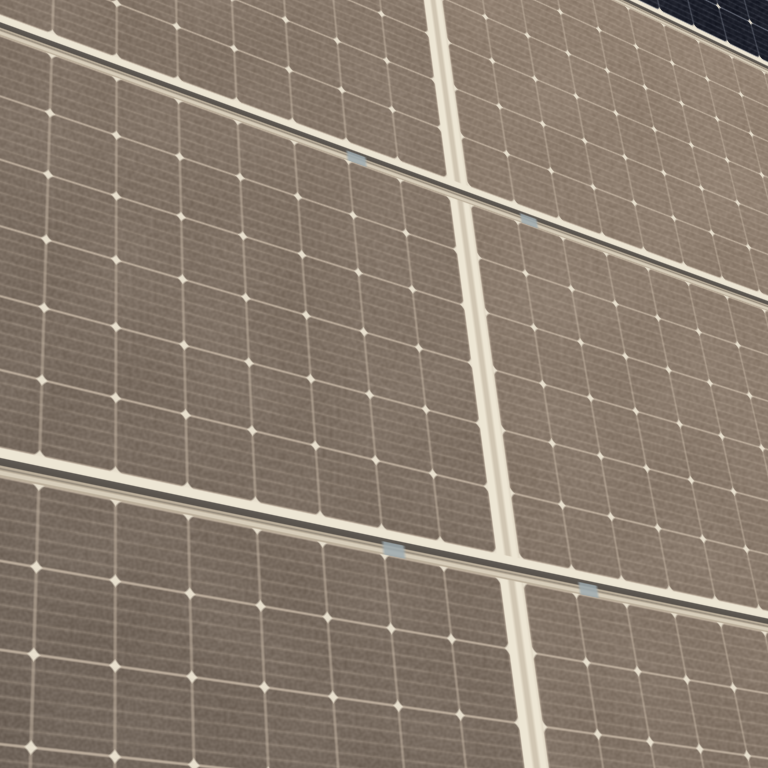
Reproduce this pattern procedurally as a WebGL 1 fragment shader.

```glsl
precision highp float;
uniform vec2 u_resolution;

#define CELLS vec2(12.0, 6.0)
#define GAP vec2(0.43, 0.36)
#define ORIGIN vec2(-5.0, -1.0)
#define BUSBARS 6.0
#define DOT_SIZE 0.072
#define GRAIN 0.045
#define CELL_DARK vec3(0.415, 0.372, 0.335)
#define CELL_LIGHT vec3(0.60, 0.53, 0.465)
#define NIGHT_CELL vec3(0.11, 0.12, 0.16)
#define CREAM vec3(0.93, 0.90, 0.83)
#define TAN vec3(0.74, 0.69, 0.61)
#define GROOVE vec3(0.30, 0.28, 0.26)

// Canvas position to cell units on the tilted array, by inverse homography
vec2 arrayCoord(vec2 p) {
  const vec3 across = vec3(0.0902, 0.03346, 0.02446);
  const vec3 down = vec3(-0.00397, 0.07458, -0.02491);
  const vec3 anchor = vec3(0.0651, 0.1471, 1.0);
  vec3 q = vec3(p.x, 1.0 - p.y, 1.0);
  vec3 s = vec3(dot(cross(down, anchor), q),
                dot(cross(anchor, across), q),
                dot(cross(across, down), q));
  return s.xy / s.z;
}

vec2 gradientAt(vec2 i) {
  float a = 6.2832 * fract(sin(dot(i, vec2(127.1, 311.7))) * 43758.5);
  return vec2(cos(a), sin(a));
}

float gradientNoise(vec2 p) {
  vec2 i = floor(p), f = fract(p);
  vec2 w = f * f * f * (f * (f * 6.0 - 15.0) + 10.0);
  vec2 e = vec2(1.0, 0.0);
  float a = dot(gradientAt(i), f);
  float b = dot(gradientAt(i + e.xy), f - e.xy);
  float c = dot(gradientAt(i + e.yx), f - e.yx);
  float d = dot(gradientAt(i + e.xx), f - e.xx);
  return mix(mix(a, b, w.x), mix(c, d, w.x), w.y);
}

// Coverage of a shape whose distance d is below r, softened by aa
float cover(float d, float r, float aa) {
  return 1.0 - smoothstep(r - aa, r + aa, d);
}

float gridDistance(float x) {
  return abs(fract(x + 0.5) - 0.5);
}

vec3 cellColour(vec2 p, vec2 local, vec2 id, vec2 aa) {
  float light = 0.08 + 0.38 * p.y + 0.33 * p.x + 0.12 * id.x;
  vec3 col = mix(CELL_DARK, CELL_LIGHT, light);
  float night = step(id.y, -1.5);
  col = mix(col, NIGHT_CELL, night);
  vec3 wire = mix(vec3(0.77, 0.71, 0.64), vec3(0.45, 0.47, 0.52), night);

  // Woven grain and broad fading
  float grain = gradientNoise(p * 210.0) + 0.6 * gradientNoise(p * 110.0 + 7.0);
  col += GRAIN * grain + 0.025 * gradientNoise(p * 9.0);

  // Faint busbars, column seams, row seams and corner diamonds
  float bar = gridDistance(local.y * BUSBARS) / BUSBARS;
  float fade = 0.75 + 0.5 * gradientNoise(local * vec2(2.0, 6.0) + id * 17.0);
  col = mix(col, wire, 0.34 * fade * cover(bar, 0.014, aa.y + 0.012));
  vec2 seam = vec2(gridDistance(local.x), gridDistance(local.y));
  col = mix(col, wire, 0.52 * cover(seam.x, 0.020, aa.x + 0.006));
  col = mix(col, wire, 0.85 * cover(seam.y, 0.014, aa.y + 0.004));
  float diamond = cover(seam.x + seam.y, DOT_SIZE, max(aa.x, aa.y) + 0.012);
  return mix(col, CREAM, 0.92 * diamond);
}

// Upright rail: two cream lips around a tan channel
vec3 uprightRail(float t) {
  float channel = smoothstep(0.28, 0.45, t) * (1.0 - smoothstep(0.55, 0.72, t));
  return mix(CREAM, TAN, 0.6 * channel + 0.25 * smoothstep(0.85, 1.0, t));
}

// Cross rail: bright lip, dark groove, tan ledge and clamps
vec3 crossRail(float t, float x, float aa) {
  vec3 col = mix(CREAM, TAN, smoothstep(0.4, 0.6, t));
  float lip = cover(abs(t - 0.86), 0.07, aa);
  col = mix(col, CREAM, 0.55 * lip);
  col = mix(col, GROOVE, 0.9 * cover(abs(t - 0.48), 0.13, aa));
  col = mix(col, GROOVE, 0.35 * cover(abs(t - 0.72), 0.03, aa));
  float clampX = abs(abs(x - 5.72) - 4.45);
  float bracket = cover(clampX, 0.18, 0.04) * cover(abs(t - 0.75), 0.27, aa);
  return mix(col, vec3(0.62, 0.67, 0.69), 0.85 * bracket);
}

void main() {
  vec2 p = gl_FragCoord.xy / u_resolution;
  vec2 uv = arrayCoord(p);
  vec2 stepX = arrayCoord(p + vec2(0.0017, 0.0)) - uv;
  vec2 stepY = arrayCoord(p + vec2(0.0, 0.0017)) - uv;
  vec2 aa = 0.7 * sqrt(stepX * stepX + stepY * stepY);

  // Repeat panels, with the seam of the repeat hidden inside the rails
  vec2 pitch = CELLS + GAP;
  vec2 shifted = uv - ORIGIN + 0.5 * GAP;
  vec2 id = floor(shifted / pitch);
  vec2 local = mod(shifted, pitch) - 0.5 * GAP;
  vec2 edge = abs(local - 0.5 * CELLS) - 0.5 * CELLS;
  vec2 t = (mod(local - 0.5 * CELLS, pitch) - 0.5 * CELLS) / GAP;

  vec3 col = cellColour(p, local, id, aa);
  col = mix(col, uprightRail(t.x), smoothstep(-aa.x, aa.x, edge.x));
  vec3 rail = crossRail(t.y, local.x, aa.y / GAP.y);
  col = mix(col, rail, smoothstep(-aa.y, aa.y, edge.y));
  gl_FragColor = vec4(clamp(col, 0.0, 1.0), 1.0);
}
```
